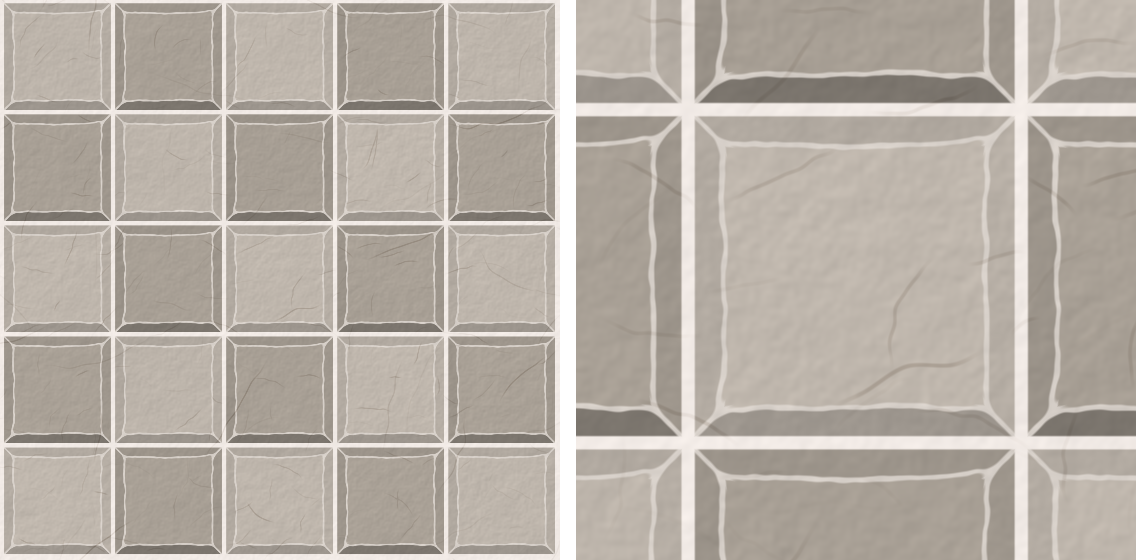
Left, the full canvas; right, a detail of the centre.
This pattern is drawn by a three.js fragment shader. Its source:

```glsl
// Checkered bevelled stone tiles with hand-drawn pale frames, light grout and fibrous paper grain.
#define TILES 5.0
#define PITCH 0.1983
#define ORIGIN vec2(0.0035, 0.0065)
#define TILE_HALF 0.480
#define FRAME_HALF 0.393
#define LINE_HALF 0.0075
#define SOFT 0.0016
#define LIGHT_STONE vec3(0.745, 0.712, 0.674)
#define DARK_STONE vec3(0.660, 0.627, 0.586)
#define GROUT vec3(0.945, 0.918, 0.900)
#define FRAME vec3(0.855, 0.828, 0.802)
#define GRAIN 0.15

varying vec2 vUv;

float hash(vec2 p) {
  vec3 a = fract(p.xyx * 0.1031);
  a += dot(a, a.yzx + 33.33);
  return fract((a.x + a.y) * a.z);
}

float noise(vec2 p) {
  vec2 i = floor(p), f = fract(p);
  f = f * f * (3.0 - 2.0 * f);
  return mix(mix(hash(i), hash(i + vec2(1.0, 0.0)), f.x),
             mix(hash(i + vec2(0.0, 1.0)), hash(i + 1.0), f.x), f.y);
}

// Paper surface height, coarse to fine
float height(vec2 p) {
  return 0.5 * noise(p * 65.0) + 0.32 * noise(p * 140.0 + 9.0) + 0.18 * noise(p * 260.0 + 23.0);
}

// Scattered curved strands, one per unit cell
float fibres(vec2 p, float width, float seed) {
  float ink = 0.0;
  for (int j = -1; j <= 1; j++) {
    for (int i = -1; i <= 1; i++) {
      vec2 cell = floor(p) + vec2(float(i), float(j));
      vec2 s = cell + seed;
      vec2 mid = cell + vec2(hash(s), hash(s + 17.0));
      float angle = mix(-0.7, 1.6, hash(s + 31.0));
      float reach = mix(0.2, 0.8, hash(s + 47.0));
      vec2 d = p - mid;
      d = vec2(dot(d, vec2(cos(angle), sin(angle))), dot(d, vec2(-sin(angle), cos(angle))));
      float t = d.x / reach;
      d.y += (hash(s + 59.0) - 0.5) * 0.6 * reach * t * t + 0.06 * (noise(vec2(d.x * 5.0, s.x + s.y)) - 0.5);
      float strand = 1.0 - smoothstep(0.3 * width, 1.6 * width, abs(d.y));
      float strength = hash(s + 71.0);
      ink = max(ink, strand * (1.0 - smoothstep(0.4, 1.0, abs(t))) * strength * strength);
    }
  }
  return ink;
}

// Hand-drawn unevenness along one side of the frame
float wobble(float t, float side) {
  return (noise(vec2(t * 11.0 + 20.0, side)) - 0.5) * 0.013
       + (noise(vec2(t * 30.0 + 50.0, side)) - 0.5) * 0.004;
}

float smoothMin(float a, float b, float k) {
  float h = max(k - abs(a - b), 0.0) / k;
  return min(a, b) - 0.25 * h * h * k;
}

float inside(float d) {
  float soft = SOFT / PITCH;
  return 1.0 - smoothstep(-0.5 * soft, 0.5 * soft, d);
}

void main() {
  vec2 grid = (vUv - ORIGIN) / PITCH;
  vec2 id = clamp(floor(grid), 0.0, TILES - 1.0);
  vec2 q = grid - id - 0.5;
  vec2 e = abs(q);
  vec2 side = step(0.0, q);

  // Frame sides bow inward; the top and bottom climb slightly to the right
  vec2 flare = min(e.yx / 0.4, 1.2);
  vec2 frameHalf = FRAME_HALF + 0.012 * flare * flare * flare * flare;
  frameHalf += vec2(wobble(q.y, 3.0 + 4.0 * side.x), wobble(q.x, 12.0 + 4.0 * side.y));
  frameHalf.y += q.x * mix(-0.014, 0.020, side.y);
  float box = max(e.x - frameHalf.x, e.y - frameHalf.y);

  // Stone face and four bevels
  float dark = mod(id.x + id.y, 2.0);
  vec3 stone = mix(LIGHT_STONE, DARK_STONE, dark) * (0.99 + 0.02 * hash(id + 5.0));
  float sideShade = mix(0.935, 0.955, side.x) - 0.015 * dark;
  float endShade = mix(mix(0.82, 0.735, dark), 0.925, side.y);
  float bevel = mix(endShade, sideShade, inside(e.y - e.x));
  vec3 color = stone * mix(bevel, 1.0, inside(box));

  // Frame lines and mitres, filleted where they join
  float mitre = max(abs(e.x - e.y) * 0.707, 0.40 - max(e.x, e.y));
  float thickness = LINE_HALF + 0.004 * (noise(q * 24.0 + 40.0) - 0.5);
  float line = smoothMin(abs(box), mitre, 0.022) - thickness;
  color = mix(color, FRAME, 0.92 * inside(line));

  // Grout
  float grout = 1.0 - inside(max(e.x, e.y) - TILE_HALF);
  color = mix(color, GROUT, grout);

  // Embossed grain, soft mottling and strands
  float relief = height(vUv) - height(vUv + vec2(-0.0022, 0.0026));
  float mottle = noise(vUv * 22.0 + 3.0) - 0.5;
  color *= 1.0 + (GRAIN * relief + 0.02 * mottle) * mix(1.0, 0.6, grout);
  float strands = 0.65 * fibres(vUv * 7.0, 0.009, 101.0) + 0.5 * fibres(vUv * 19.0 + 0.4, 0.022, 211.0);
  color *= 1.0 - min(strands, 1.0) * vec3(0.20, 0.23, 0.26) * mix(1.0, 0.5, grout);

  gl_FragColor = vec4(color, 1.0);
}
```
